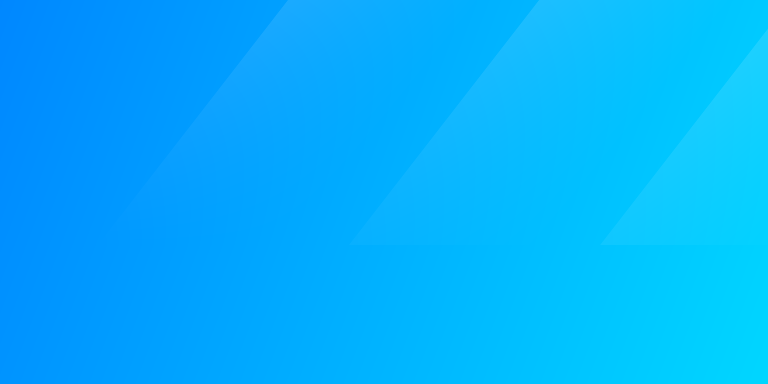
Give the GLSL for this background, as a WebGL 1 fragment shader.

```glsl
precision highp float;

// A blue to cyan diagonal gradient with three slanted panes of faint white light.
// Each pane starts at a crisp slanted edge, fades to the right and downward,
// and ends on a common horizontal line; panes further right stay brighter below.

uniform vec2 u_resolution;

const vec3 DEEP_BLUE = vec3(0.0, 0.53, 1.0);
const vec3 BRIGHT_CYAN = vec3(0.0, 0.84, 1.0);

const float PANE_COUNT = 3.0;
const float FIRST_EDGE = 0.75;    // where the first edge meets the top
const float PANE_SPACING = 0.654;
const float PANE_FADE = 0.50;     // width over which the light dies out
const float PANE_BOTTOM = 0.362;
const float SLANT = 0.776;        // horizontal shift per unit of depth

// Antialiased step, one pixel wide
float edgeMask(float signedDistance, float pixel) {
  return smoothstep(-0.5 * pixel, 0.5 * pixel, signedDistance);
}

// Background: the colour changes mostly along x and slightly with depth
vec3 backdrop(vec2 p) {
  float t = 0.42 * p.x + 0.16 * (1.0 - p.y);
  return mix(DEEP_BLUE, BRIGHT_CYAN, clamp(t, 0.0, 1.0));
}

// Opacity of one pane of light
float paneLight(vec2 p, float index, float pixel) {
  float depth = 1.0 - p.y;
  float across = p.x + SLANT * depth - FIRST_EDGE - index * PANE_SPACING;
  float sideFade = clamp(1.0 - across / PANE_FADE, 0.0, 1.0);
  float fall = clamp(depth / (1.0 - PANE_BOTTOM), 0.0, 1.0);
  float strength = mix(0.105 + 0.01 * index, 0.03 * index, fall);
  float mask = edgeMask(across, pixel * 1.27) * edgeMask(p.y - PANE_BOTTOM, pixel);
  return strength * sideFade * mask;
}

void main() {
  // Canvas units: height is 1, origin at the lower left
  vec2 p = gl_FragCoord.xy / u_resolution.y;
  float pixel = 1.0 / u_resolution.y;

  vec3 color = backdrop(p);
  for (float i = 0.0; i < PANE_COUNT; i += 1.0) {
    color = mix(color, vec3(1.0), paneLight(p, i, pixel));
  }
  gl_FragColor = vec4(color, 1.0);
}
```
